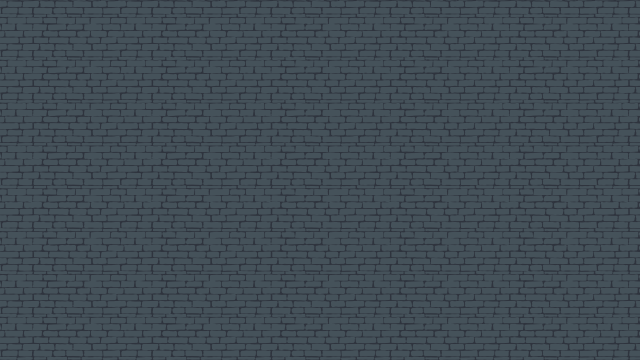
Write a Shadertoy shader that draws this pattern.

```glsl
const vec2 TILE = vec2(0.331, 0.119);      // repeat size in canvas heights
const float ROWS = 6.5;                    // six full courses and a thin one
const float BRICKS_PER_ROW = 7.0;
const vec3 BRICK = vec3(0.272, 0.322, 0.354);
const vec3 MORTAR = vec3(0.183, 0.205, 0.243);

float hash(vec2 p) {
    return fract(sin(dot(p, vec2(127.1, 311.7))) * 43758.5453);
}

// Value noise that wraps after the given number of cells
float wrappedNoise(vec2 p, vec2 cells) {
    vec2 i = floor(p);
    vec2 f = fract(p);
    f = f * f * (3.0 - 2.0 * f);
    vec2 a = mod(i, cells);
    vec2 b = mod(i + 1.0, cells);
    return mix(mix(hash(a), hash(vec2(b.x, a.y)), f.x),
               mix(hash(vec2(a.x, b.y)), hash(b), f.x), f.y);
}

float roundedBox(vec2 p, vec2 halfSize, float radius) {
    vec2 q = abs(p) - halfSize + radius;
    return length(max(q, 0.0)) + min(max(q.x, q.y), 0.0) - radius;
}

// Uneven joint position along a course, in brick counts
float jointAt(float index, float row, float count) {
    return index + 0.3 * (hash(vec2(mod(index, count) + 3.0, row + 17.0)) - 0.5);
}

float brickDistance(vec2 tileUv, vec2 tileSize, float rows, float count) {
    float y = tileUv.y * rows;
    float row = floor(y);
    float rowHeight = min(1.0, rows - row);
    float x = tileUv.x * count + 0.5 * mod(row, 2.0) + 0.25 * hash(vec2(row, 9.0));
    vec2 scale = tileSize / vec2(count, rows);
    float nearest = 1.0;

    for (float k = -1.0; k <= 1.0; k++) {
        float index = floor(x) + k;
        float left = jointAt(index, row, count);
        float right = jointAt(index + 1.0, row, count);
        vec2 id = vec2(mod(index, count), row);

        // Each side is worn back by its own amount
        vec2 lowInset = vec2(0.0008, 0.0004)
            + 0.0014 * vec2(hash(id + 21.0), hash(id + 33.0));
        vec2 highInset = vec2(0.0008, 0.0004)
            + 0.0014 * vec2(hash(id + 45.0), hash(id + 57.0));
        vec2 low = vec2(left, row) * scale + lowInset;
        vec2 high = vec2(right, row + rowHeight) * scale - highInset;

        // Slight tilt of the long edges and lean of the ends
        vec2 p = vec2(x, y) * scale - 0.5 * (low + high);
        p += p.yx * vec2(0.24, 0.06) * (vec2(hash(id + 93.0), hash(id + 69.0)) - 0.5);
        float radius = mix(0.0025, 0.0052, hash(id + 81.0));
        vec2 halfSize = 0.5 * (high - low);
        nearest = min(nearest, roundedBox(p, halfSize, min(radius, halfSize.y)));
    }
    return nearest;
}

void mainImage(out vec4 fragColor, in vec2 fragCoord) {
    vec2 uv = fragCoord / iResolution.y;
    vec2 tileUv = fract((uv - vec2(0.0, 0.009)) / TILE);

    // Chipped edges, repeated with the tile
    vec2 cells = vec2(44.0, 22.0);
    float chips = wrappedNoise(tileUv * cells, cells) - 0.5;
    float d = brickDistance(tileUv, TILE, ROWS, BRICKS_PER_ROW) + 0.0016 * chips;

    float coverage = clamp(0.5 - d * iResolution.y, 0.0, 1.0);
    fragColor = vec4(mix(MORTAR, BRICK, coverage), 1.0);
}
```
